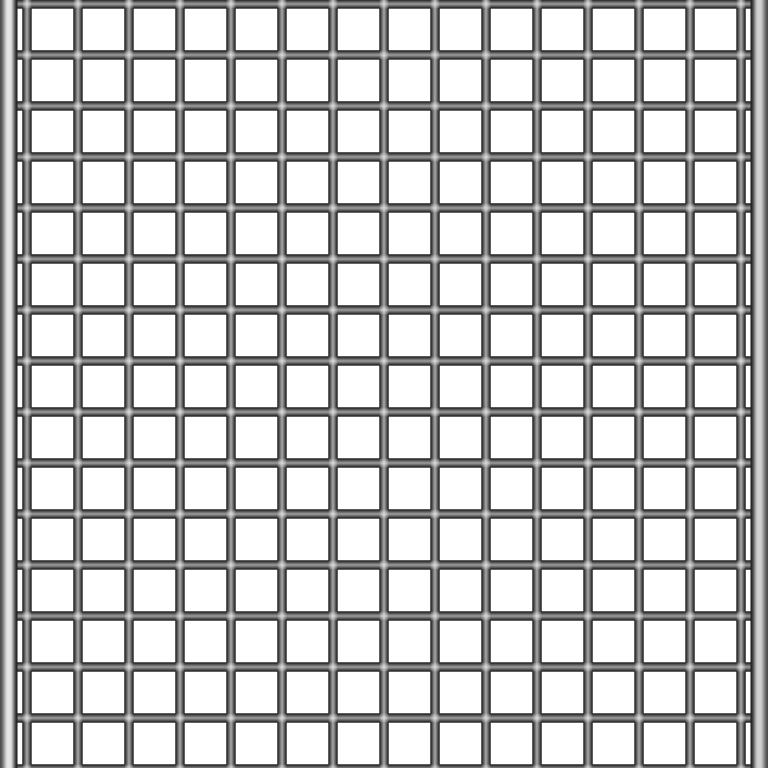
Give the GLSL for this pattern, as a WebGL 1 fragment shader.

```glsl
precision mediump float;
// Square mesh of shaded grey metal rods on white, held between two upright side rails.

uniform vec2 u_resolution;

const float PITCH = 0.06641;       // spacing of the rods: 15 across, 15 rows
const float ROD_RADIUS = 0.0061;
const vec2 ROD_ORIGIN = vec2(0.5, -0.0013);
const float RAIL_WIDTH = 0.0228;
const float RAIL_HIGHLIGHT = 0.0130;

// Distance to the nearest line of a repeating set.
float lineDistance(float position, float origin, float pitch) {
  return abs(fract((position - origin) / pitch + 0.5) - 0.5) * pitch;
}

// Smooth coverage of a band, one pixel soft.
float coverage(float distance, float radius, float pixel) {
  return clamp((radius - distance) / pixel + 0.5, 0.0, 1.0);
}

// Brightness across a round rod: dark rim, pale core.
float rodShade(float distance, float radius, float core) {
  float rise = clamp(1.15 * (1.0 - distance / radius), 0.0, 1.0);
  return mix(0.06, core, rise);
}

// Adds two lights without exceeding white.
float screenBlend(float a, float b) {
  return 1.0 - (1.0 - a) * (1.0 - b);
}

// Brightness across a rail, measured inwards from the canvas side.
float railShade(float depth, float peak) {
  float outer = mix(0.30, peak, smoothstep(0.0, RAIL_HIGHLIGHT * 0.8, depth));
  float inner = smoothstep(RAIL_WIDTH, RAIL_HIGHLIGHT, depth);
  return mix(0.12, outer, inner);
}

// Mesh over white; crossings glow where both rods overlap.
float mesh(vec2 uv, vec2 pixel) {
  float dx = lineDistance(uv.x, ROD_ORIGIN.x, PITCH);
  float dy = lineDistance(uv.y, ROD_ORIGIN.y, PITCH);
  float upright = coverage(dx, ROD_RADIUS, pixel.x);
  float level = coverage(dy, ROD_RADIUS, pixel.y);
  float uprightShade = rodShade(dx, ROD_RADIUS, 0.60);
  float levelShade = rodShade(dy, ROD_RADIUS, 0.56);

  float shade = mix(1.0, uprightShade, upright);
  float crossing = mix(levelShade, screenBlend(uprightShade, levelShade), upright);
  return mix(shade, crossing, level);
}

void main() {
  vec2 uv = gl_FragCoord.xy / u_resolution;
  vec2 pixel = 1.0 / u_resolution;

  float shade = mesh(uv, pixel);

  // Mirrored rails in front, the left one slightly brighter.
  float depth = min(uv.x, 1.0 - uv.x);
  float peak = mix(0.90, 0.82, step(0.5, uv.x));
  float rail = coverage(depth, RAIL_WIDTH, pixel.x);
  shade = mix(shade, railShade(depth, peak), rail);

  gl_FragColor = vec4(vec3(shade), 1.0);
}
```
